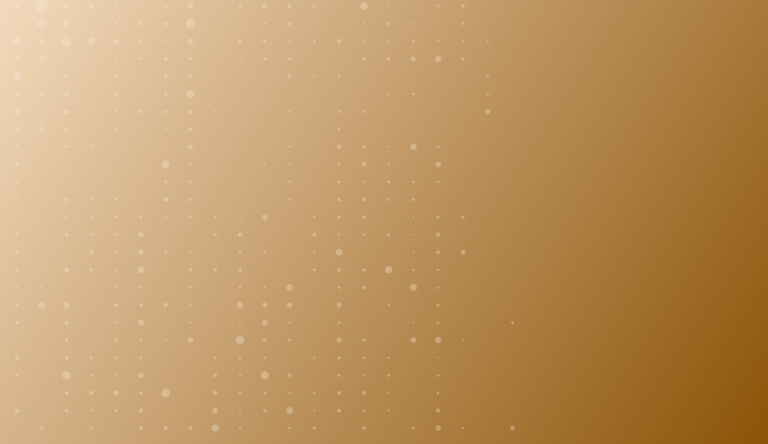
Give the GLSL for this background, as a Shadertoy shader.

```glsl
float hash(vec2 p) {
    return fract(sin(dot(p, vec2(127.1, 311.7))) * 43758.55);
}

// Radius of the dot in a grid cell, zero where the cell is empty
float dotRadius(vec2 cell) {
    float across = cell.x / 20.0;
    float run = hash(vec2(cell.x, floor(cell.y / 4.0) + 40.0));
    float presence = 0.6 * run + 0.4 * hash(cell + 7.0);
    float sparseColumn = smoothstep(0.5, 1.0, cos(1.7453 * (cell.x - 0.8)));
    float rightFade = smoothstep(0.84, 0.92, across) * mix(0.2, 0.45, smoothstep(9.0, 18.0, cell.y));
    float corner = exp(-0.4 * length(cell));
    float density = 0.62 - 0.18 * sparseColumn - rightFade + 0.3 * corner;
    density += 0.12 * (1.0 - step(0.5, cell.x));
    if (presence > density) return 0.0;

    float size = hash(cell + 19.0);
    float radius = mix(0.0018, 0.0042, size) + 0.0042 * pow(size, 12.0);
    return radius * mix(1.35, 0.9, across) + 0.012 * corner * size;
}

void mainImage(out vec4 fragColor, in vec2 fragCoord) {
    vec2 uv = fragCoord / iResolution.xy;
    float pixel = 1.0 / iResolution.y;

    // Slanted gradient from pale cream to deep bronze
    float slope = 0.72 * uv.x + 0.28 * (1.0 - uv.y);
    vec3 color = mix(vec3(0.953, 0.853, 0.74), vec3(0.543, 0.325, 0.03), slope);

    // Dot grid, with cells counted from the top left
    vec2 pitch = vec2(0.0558, 0.0396);
    vec2 position = vec2(fragCoord.x, iResolution.y - fragCoord.y) * pixel - vec2(0.0383, 0.0138);
    vec2 cell = floor(position / pitch + 0.5);
    float inGrid = step(0.0, cell.x) * step(cell.x, 20.0) * step(0.0, cell.y) * step(cell.y, 24.0);

    float radius = dotRadius(cell);
    float dist = length(position - cell * pitch) - radius;
    float coverage = (1.0 - smoothstep(-0.7 * pixel, 0.7 * pixel, dist)) * step(0.0001, radius);
    color = mix(color, vec3(0.96, 0.92, 0.85), 0.33 * coverage * inGrid);

    fragColor = vec4(color, 1.0);
}
```
